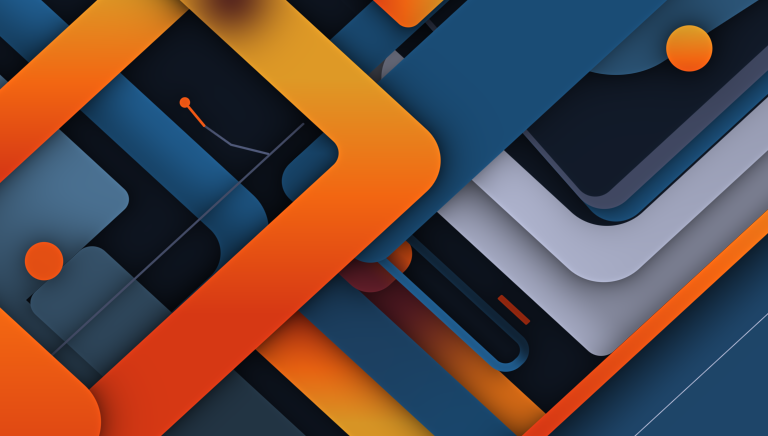
A Shadertoy shader for this background:

```glsl
// Overlapping diagonal ribbons, a bold orange frame and pale folded sheets over dark navy.

// Palette
const vec3 NAVY   = vec3(0.06, 0.09, 0.14);
const vec3 BLUE   = vec3(0.12, 0.35, 0.54);
const vec3 DEEP   = vec3(0.11, 0.25, 0.38);
const vec3 STEEL  = vec3(0.27, 0.41, 0.53);
const vec3 SLATE  = vec3(0.25, 0.28, 0.38);
const vec3 PALE   = vec3(0.66, 0.68, 0.78);
const vec3 RED    = vec3(0.84, 0.22, 0.08);
const vec3 ORANGE = vec3(0.95, 0.40, 0.07);
const vec3 AMBER  = vec3(0.87, 0.60, 0.15);
const vec3 WINE   = vec3(0.26, 0.08, 0.11);

// Geometry: the canvas is 100 units high
const vec2 DIAGONAL = vec2(0.677, 0.736);
const float FAR = 400.0;
const float SHADOW_WIDTH = 3.2;
const float RIM = 0.10;

// Rounded box given by two corners
float box(vec2 s, vec2 lo, vec2 hi, float r) {
    vec2 q = abs(s - 0.5 * (lo + hi)) - 0.5 * (hi - lo) + r;
    return min(max(q.x, q.y), 0.0) + length(max(q, 0.0)) - r;
}

// Quadrant opening toward larger coordinates, with a rounded corner
float vee(vec2 s, vec2 corner, float r) {
    return box(s, corner, vec2(FAR), r);
}

float segment(vec2 p, vec2 a, vec2 b) {
    vec2 ab = b - a;
    return length(p - a - ab * clamp(dot(p - a, ab) / dot(ab, ab), 0.0, 1.0));
}

vec3 warm(float t) {
    t = clamp(t, 0.0, 1.0) * 2.0;
    return mix(mix(RED, ORANGE, min(t, 1.0)), AMBER, max(t - 1.0, 0.0));
}

// Paints a shape with a soft shadow outside and a faint lit rim inside
void layer(inout vec3 col, float d, vec3 paint, float shadow) {
    float aa = 75.0 / iResolution.y;
    col *= 1.0 - shadow * exp(-max(d, 0.0) / SHADOW_WIDTH);
    paint *= 1.0 + RIM * exp(2.0 * min(d, 0.0));
    col = mix(col, paint, 1.0 - smoothstep(-aa, aa, d));
}

// Bands that run below the frame, and the hairpin loop
void lowerBands(inout vec3 col, vec2 p, vec2 s) {
    layer(col, box(s, vec2(54.3, -FAR), vec2(68.0, -10.0), 0.0), warm((28.0 - p.y) / 25.0), 0.4);
    vec3 dusk = mix(WINE * 1.4, warm(0.65), smoothstep(-38.0, -72.0, s.y));
    layer(col, box(s, vec2(80.0, -FAR), vec2(88.5, -10.0), 0.0), dusk, 0.3);
    layer(col, box(s, vec2(67.5, -FAR), vec2(80.3, -10.0), 0.0),
          mix(DEEP, BLUE * 0.8, smoothstep(-40.0, -80.0, s.y)), 0.4);
    layer(col, box(s, vec2(80.0, -35.0), vec2(96.5, -10.0), 6.0),
          mix(WINE * 1.6, warm(0.3), smoothstep(84.0, 95.0, s.x)), 0.3);
    float loop = abs(box(s, vec2(89.0, -68.0), vec2(97.0, 0.0), 3.6)) - 1.0;
    layer(col, loop, mix(BLUE, DEEP * 0.6, smoothstep(91.0, 97.0, s.x)), 0.3);
    layer(col, box(s, vec2(100.4, -63.0), vec2(101.8, -54.0), 0.3), RED * 0.7, 0.2);
}

// Pale sheets folded into a V, its inner ribbons and the upper right dome
void rightSide(inout vec3 col, vec2 p, vec2 s) {
    float lowSheet = box(s, vec2(105.7, -81.0), vec2(FAR, 4.5), 4.0);
    layer(col, lowSheet, PALE * mix(0.84, 0.97, smoothstep(116.0, 106.0, s.x)), 0.3);
    float highSheet = box(s, vec2(116.5, -71.0), vec2(FAR, 4.5), 11.0);
    layer(col, highSheet, PALE * (1.04 - 0.0018 * abs(p.x - 115.0)), 0.38);
    layer(col, vee(s, vec2(126.5, -62.0), 11.0), NAVY, 0.0);

    vec2 leaning = vec2(s.x - 0.105 * (s.y + 52.0), s.y);
    layer(col, vee(leaning, vec2(130.0, -61.5), 8.0), BLUE * 0.95, 0.0);
    layer(col, vee(leaning, vec2(130.0, -57.5), 7.7), SLATE, 0.4);
    layer(col, vee(leaning, vec2(131.2, -53.3), 5.0), NAVY * 1.15, 0.0);

    vec2 tilted = vec2(s.x, s.y + 0.176 * (s.x - 163.5));
    layer(col, vee(tilted, vec2(151.1, -39.3), 15.0), mix(STEEL, BLUE, 0.5) * 0.88, 0.4);
    layer(col, length(p - vec2(158.1, 88.9)) - 5.3, warm((p.y - 80.0) / 13.0), 0.4);

    layer(col, box(s, vec2(118.0, 3.8), vec2(FAR, 15.6), 0.0), BLUE * 0.9, 0.3);
    layer(col, vee(s, vec2(131.5, 4.7), 3.0), warm((p.x - 84.0) / 18.0), 0.5);

    // Floor with its orange border and fine line
    layer(col, s.y + 84.0, DEEP * mix(0.7, 1.08, smoothstep(-84.0, -98.0, s.y)), 0.0);
    layer(col, abs(s.y + 98.6) - 0.1, PALE, 0.0);
    layer(col, abs(s.y + 83.0) - 2.0, warm((s.x - 85.0) / 110.0), 0.35);
}

// Panels, ribbon, wire and pin seen on the left and through the frame
void leftSide(inout vec3 col, vec2 p, vec2 s) {
    float ribbon = max(box(s, vec2(-FAR, -10.5), vec2(80.0, FAR), 12.0),
                       -box(s, vec2(-FAR, -5.7), vec2(67.5, FAR), 8.0));
    layer(col, ribbon, BLUE * mix(0.78, 1.05, smoothstep(67.0, 80.0, s.x)), 0.3);
    layer(col, box(s, vec2(85.0, -30.0), vec2(FAR, 1.0), 6.0), BLUE * 0.85, 0.3);
    float panel = min(box(s, vec2(-FAR, 18.9), vec2(61.0, FAR), 3.5), s.x - 27.0);
    layer(col, panel, STEEL * mix(0.8, 1.08, smoothstep(20.0, 55.0, s.x)), 0.4);
    layer(col, box(s, vec2(26.0, -FAR), vec2(47.5, 18.9), 4.0),
          STEEL * mix(0.5, 0.8, smoothstep(-40.0, 14.0, s.y)), 0.35);
    layer(col, length(p - vec2(10.1, 40.1)) - 4.4, warm(0.25), 0.3);
    layer(col, box(s, vec2(21.0, 5.35), vec2(100.0, 5.85), 0.2), SLATE, 0.3);
    vec2 pin = vec2(42.4, 76.5), joint = vec2(46.8, 71.2), bend = vec2(53.0, 66.8);
    float tail = min(segment(p, joint, bend), segment(p, bend, vec2(61.5, 64.7)));
    layer(col, tail - 0.25, SLATE * 1.2, 0.0);
    layer(col, min(segment(p, pin, joint) - 0.3, length(p - pin) - 1.2), warm(0.3), 0.2);
}

void mainImage(out vec4 fragColor, in vec2 fragCoord) {
    vec2 p = 100.0 * fragCoord / iResolution.y;
    // Diagonal axes: x across falling lines, y across rising lines
    vec2 s = vec2(dot(p, DIAGONAL), dot(p, DIAGONAL * vec2(-1.0, 1.0)));
    vec3 col = NAVY;
    lowerBands(col, p, s);
    rightSide(col, p, s);
    leftSide(col, p, s);

    // Orange arm and frame, darkened where they meet
    float dusk = 0.85 * exp(-dot(p - vec2(53.0, 101.0), p - vec2(53.0, 101.0)) / 90.0);
    layer(col, box(s, vec2(-FAR, 42.7), vec2(104.0, 58.5), 0.0),
          mix(warm((p.y - 60.0) / 42.0), WINE, dusk), 0.45);
    float frame = max(box(s, vec2(-FAR, -25.0), vec2(118.0, FAR), 10.5),
                      -box(s, vec2(-FAR, -6.0), vec2(101.5, FAR), 4.0));
    layer(col, frame, mix(warm((p.y - 28.0) / 54.0), WINE, dusk), 0.5);
    layer(col, box(s, vec2(-FAR, -17.0), vec2(21.7, FAR), 12.5), warm(0.3 + 0.012 * (p.y - 10.0)), 0.4);
    fragColor = vec4(col, 1.0);
}
```
